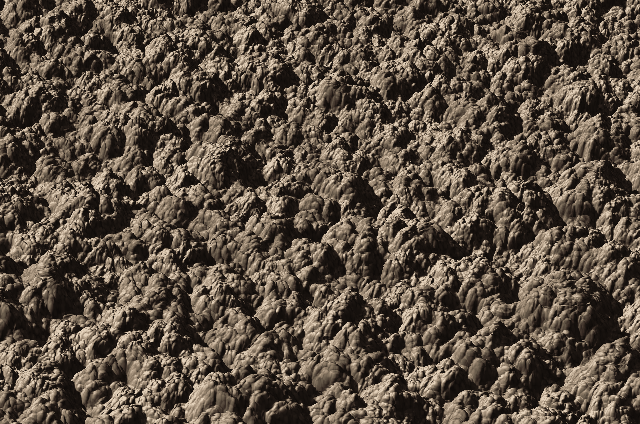
A Shadertoy shader for this texture:

```glsl
// Ploughed dry soil: crumbly clods in low sun from the left, receding into the distance.

const float RECESSION = 0.56;          // how fast clods shrink up the canvas
const float SQUASH = 1.5;              // foreshortening of the ground
const float RISE = 1.1;                // how far height lifts a point up the view
const vec2 SUN_DIR = vec2(-0.93, 0.37);
const float SUN_SLOPE = 0.86;          // tangent of the sun's elevation
const float RELIEF = 0.64;             // steepness of the clods
const float CRUMB_FREQ = 88.0;         // finest grain
const float SHADOW_EDGE = 0.006;
const int SHADOW_STEPS = 9;
const float VIEW_TOP = 0.18;           // highest lift searched for the visible surface
const int VIEW_STEPS = 15;
const float EXPOSURE = 0.92;
const float SKY_FILL = 0.13;

// Soil colours from deep shadow to sunlit crust
const vec3 SOIL[6] = vec3[6](
    vec3(0.06, 0.045, 0.035), vec3(0.23, 0.18, 0.15), vec3(0.39, 0.34, 0.28),
    vec3(0.55, 0.48, 0.40), vec3(0.71, 0.63, 0.54), vec3(0.89, 0.82, 0.73));

vec3 hash3(vec2 p) {
    vec3 q = fract(vec3(p.xyx) * vec3(0.1031, 0.1030, 0.0973));
    q += dot(q, q.yxz + 33.33);
    return fract((q.xxy + q.yzz) * q.zyx);
}

// Cellular noise: the upper surface of tilted plates with steep rims
float clods(vec2 p) {
    vec2 cell = floor(p), local = p - cell;
    float top = 0.0;
    for (int j = -1; j <= 1; j++)
    for (int i = -1; i <= 1; i++) {
        vec2 offset = vec2(i, j);
        vec3 rnd = hash3(cell + offset);
        vec2 d = local - offset - 0.1 - 0.8 * rnd.xy;
        vec2 tilt = (fract(rnd.zx * 17.3) - 0.5) * 1.1;
        float d2 = dot(d, d);
        top = max(top, 0.3 + 0.7 * rnd.z + dot(tilt, d) - d2 * (0.3 + 1.4 * d2));
    }
    return top;
}

vec2 turn(vec2 p, float angle) {
    float c = cos(angle), s = sin(angle);
    return vec2(c * p.x - s * p.y, s * p.x + c * p.y);
}

// Layered sines bend the lumps gently out of round
vec2 warp(vec2 g) {
    return g + 0.0060 * sin(g.yx * vec2(31.0, 37.0) + 2.0 * sin(g * 13.0))
             + 0.0020 * sin(g.yx * vec2(97.0, 83.0) + 2.0 * sin(g * 41.0));
}

// Relief that casts shadows; squaring keeps only a few large clods tall
float clodHeight(vec2 g) {
    vec2 p = warp(g);
    float large = clods(p * 5.0);
    float h = 0.7 * large * large / 5.0;
    h += 0.95 * clods(turn(p, 0.7) * 10.5 + 17.0) / 10.5;
    h += 1.05 * clods(turn(p, 1.9) * 22.0 + 41.0) / 22.0;
    h += 0.8 * clods(turn(p, 2.6) * 43.0 + 73.0) / 43.0;
    return h * RELIEF;
}

// Full relief: crumbs cover some clods and leave others smooth
float soilHeight(vec2 g, float roughness) {
    float crumbs = clods(turn(warp(g), 0.4) * CRUMB_FREQ + 29.0) / CRUMB_FREQ;
    return clodHeight(g) + RELIEF * roughness * crumbs;
}

// March toward the sun; 1 is lit, 0 is in shadow
float sunlight(vec2 g, vec2 sun) {
    float base = clodHeight(g), blocked = -1.0, t = 0.005;
    for (int i = 0; i < SHADOW_STEPS; i++) {
        blocked = max(blocked, clodHeight(g + sun * t) - base - SUN_SLOPE * t);
        t *= 1.5;
    }
    return 1.0 - smoothstep(0.0, SHADOW_EDGE, blocked);
}

// Search from the front for the first surface that hides what lies behind it
vec2 visiblePoint(vec2 g, vec2 away) {
    float stepSize = VIEW_TOP / float(VIEW_STEPS), lift = VIEW_TOP, lastGap = 0.0;
    for (int i = 0; i < VIEW_STEPS; i++) {
        float gap = lift - RISE * clodHeight(g - away * lift);
        if (gap <= 0.0) {
            lift += stepSize * gap / min(gap - lastGap, -0.0001) * -1.0 * -1.0;
            break;
        }
        lastGap = gap;
        lift -= stepSize;
    }
    return g - away * lift;
}

vec3 soilColor(float tone) {
    float s = clamp(tone, 0.0, 1.0) * 5.0;
    vec3 col = SOIL[0];
    for (int i = 1; i < 6; i++)
        col = mix(col, SOIL[i], clamp(s - float(i - 1), 0.0, 1.0));
    return col;
}

void mainImage(out vec4 fragColor, in vec2 fragCoord) {
    // Angle-preserving ground map: clods shrink upward without shearing
    vec2 uv = (fragCoord - vec2(0.5 * iResolution.x, 0.0)) / iResolution.y;
    float depth = exp(RECESSION * SQUASH * uv.y), bend = RECESSION * uv.x;
    vec2 away = vec2(sin(bend), cos(bend)), sun = turn(SUN_DIR, -bend);
    vec2 g = visiblePoint(depth / RECESSION * away + 5.0, away);

    // Surface slope and direct light
    float crust = clods(warp(g) * 7.0 + 61.0);
    float roughness = mix(0.3, 1.0, smoothstep(0.4, 0.8, crust));
    float e = 0.0024 * depth, h = soilHeight(g, roughness);
    vec2 slope = vec2(soilHeight(g + vec2(e, 0.0), roughness),
                      soilHeight(g + vec2(0.0, e), roughness)) - h;
    vec3 normal = normalize(vec3(-slope / e, 1.0));
    float lambert = max(dot(normal, normalize(vec3(sun, SUN_SLOPE))), 0.0);
    float lit = lambert * sunlight(g, sun);

    // Pale crust patches and mottled grain
    float grain = clods(g * 120.0);
    float albedo = 0.78 + 0.34 * crust + 0.25 * (grain - 0.6);
    vec3 col = soilColor(lit * albedo * EXPOSURE + SKY_FILL * normal.z * grain);
    fragColor = vec4(col, 1.0);
}
```
